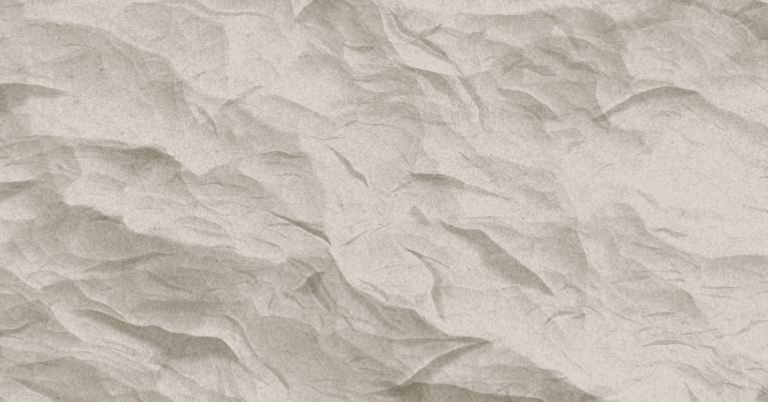
Reproduce this texture procedurally as a WebGL 2 fragment shader.

```glsl
#version 300 es
precision highp float;

#define LIGHT_PAPER vec3(0.805, 0.779, 0.743)
#define DARK_PAPER vec3(0.55, 0.512, 0.455)
#define BASE_TONE 0.96
#define FACET_GAIN 0.40
#define CREASE_GAIN 1.15
#define DRIFT_GAIN 0.28
#define GRAIN_GAIN 0.30
#define FOLD_ANGLE 0.26
#define FOLD_STRETCH vec2(0.85, 1.2)
#define EDGE_SOFTNESS 0.0035

uniform vec2 u_resolution;
out vec4 fragColor;

// Integer hash: three random values in 0..1 per cell and seed
vec3 hash3(vec2 cell, float seed) {
    uvec3 v = uvec3(ivec3(cell, seed));
    v = v * 1664525u + 1013904223u;
    v.x += v.y * v.z; v.y += v.z * v.x; v.z += v.x * v.y;
    v ^= v >> 16u;
    v.x += v.y * v.z; v.y += v.z * v.x; v.z += v.x * v.y;
    return vec3(v >> 8u) * exp2(-24.0);
}

vec2 noise2(vec2 p, float seed) {
    vec2 cell = floor(p), f = fract(p);
    f = f * f * (3.0 - 2.0 * f);
    vec2 bottom = mix(hash3(cell, seed).xy, hash3(cell + vec2(1, 0), seed).xy, f.x);
    vec2 top = mix(hash3(cell + vec2(0, 1), seed).xy, hash3(cell + vec2(1, 1), seed).xy, f.x);
    return mix(bottom, top, f.y) - 0.5;
}

// Tilted Voronoi facets, blended narrowly across their borders
float facets(vec2 p, float seed) {
    vec2 cell = floor(p);
    float tone = 0.0, total = 0.0;
    for (int j = -1; j <= 1; j++)
    for (int i = -1; i <= 1; i++) {
        vec2 id = cell + vec2(i, j);
        vec3 r = hash3(id, seed);
        vec2 d = p - id - r.xy;
        float weight = exp(-80.0 * dot(d, d));
        tone += weight * (1.2 * (r.z - 0.5) - dot(d, vec2(0.4, 1.1)));
        total += weight;
    }
    return tone / max(total, 1e-36);
}

// Scattered folds: a triangular shadow with one crisp side and a lit rim
float creases(vec2 p, float seed, float softness) {
    vec2 cell = floor(p);
    float tone = 0.0;
    for (int j = -1; j <= 1; j++)
    for (int i = -1; i <= 1; i++) {
        vec2 id = cell + vec2(i, j);
        vec3 place = hash3(id, seed);
        vec3 shape = hash3(id, seed + 50.0);
        float angle = (place.z - 0.5) * 2.0;
        vec2 axis = vec2(cos(angle), sin(angle));
        vec2 d = p - id - place.xy;
        float along = dot(d, axis) / mix(0.35, 0.8, shape.x);
        float across = dot(d, vec2(-axis.y, axis.x)) + 0.06 * along * along;
        across *= shape.y < 0.6 ? -1.0 : 1.0;

        float peak = mix(0.5, 1.5, fract(shape.y * 7.0));
        float taper = clamp(min((1.0 + along) / peak, (1.0 - along) / (2.0 - peak)), 0.0, 1.0);
        float width = 0.02 + mix(0.10, 0.32, fract(shape.x * 9.0)) * taper;
        float side = smoothstep(-softness, softness, across);
        float shadow = side * (1.0 - smoothstep(0.45, 1.0, across / width));
        float rim = (1.0 - side) * (1.0 - smoothstep(0.0, 0.6, -across / width));
        float strength = shape.z * shape.z * smoothstep(0.0, 0.3, taper);
        tone += strength * (0.4 * rim - shadow);
    }
    return tone;
}

// Sparse dark fibres and flecks
float flecks(vec2 p) {
    vec3 r = hash3(floor(p), 90.0);
    float d = length(fract(p) - 0.3 - 0.4 * r.xy);
    return step(0.97, r.z) * (1.0 - smoothstep(0.06, 0.17, d));
}

void main() {
    vec2 p = gl_FragCoord.xy / u_resolution.y;

    // Fold space: rotated, stretched and gently warped
    float c = cos(FOLD_ANGLE), s = sin(FOLD_ANGLE);
    vec2 q = mat2(c, s, -s, c) * p * FOLD_STRETCH + 7.0;
    q += 0.12 * noise2(p * 3.0, 1.0) + 0.045 * noise2(p * 9.0, 2.0) + 0.014 * noise2(p * 26.0, 3.0);

    // Crumple from large folds to small wrinkles
    float facetTone = 0.0, creaseTone = 0.0;
    float scale = 2.5, facetWeight = 0.85, creaseWeight = 1.0;
    for (int k = 0; k < 4; k++) {
        float seed = 10.0 + float(k);
        vec2 layer = q * scale + float(k) * 3.7;
        facetTone += facetWeight * facets(layer, seed);
        creaseTone += creaseWeight * creases(layer, seed + 10.0, EDGE_SOFTNESS * scale);
        scale *= 1.95;
        facetWeight *= 0.72;
        creaseWeight *= 0.74;
    }
    vec2 calm = noise2(p * 2.3, 40.0);
    float shade = FACET_GAIN * facetTone * (0.95 + 0.9 * calm.x);
    shade += CREASE_GAIN * creaseTone * (0.85 + 0.9 * calm.y);
    shade += DRIFT_GAIN * noise2(p * 1.4, 41.0).x + 0.08 * (p.x - 0.95);
    shade /= 1.0 + 2.8 * max(shade, 0.0) - 0.4 * min(shade, 0.0);

    // Paper grain
    float grain = noise2(p * 250.0, 60.0).x + 0.3 * noise2(p * 120.0, 61.0).x;
    shade += GRAIN_GAIN * grain - 0.3 * flecks(p * 38.0);

    float tone = clamp(BASE_TONE + shade, -0.3, 1.2);
    fragColor = vec4(mix(DARK_PAPER, LIGHT_PAPER, tone), 1.0);
}
```
